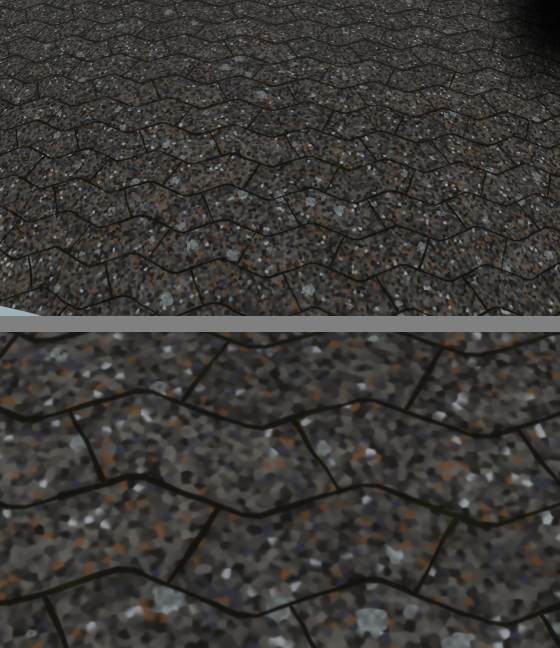
Top: the whole. Bottom: its middle third, enlarged.
Reproduce this texture procedurally as a WebGL 1 fragment shader.

```glsl
precision highp float;
// Worn zigzag concrete pavers in perspective, with exposed grit, lichen spots and dark joints.

uniform vec2 u_resolution;

#define ROW_COUNT_SCALE 35.32   // perspective spacing of the rows
#define HORIZON 1.338           // height of the vanishing line above the top edge
#define WAVE_HEIGHT 0.19        // zigzag amplitude, in rows
#define WAVE_PHASE 0.23         // crest position along a paver
#define JOINT_SLANT 0.2         // lean of the short joints
#define JOINT_WIDTH 0.0105      // half width, in paver lengths
#define GRIT_DENSITY 31.0       // stones per paver length
#define LICHEN_DENSITY 2.6      // lichen cells per paver length
#define LICHEN_CHANCE 0.62
#define JOINT_COLOR vec3(0.070, 0.067, 0.050)
#define MOSS_COLOR vec3(0.090, 0.105, 0.050)
#define LICHEN_COLOR vec3(0.47, 0.50, 0.51)

float hash(vec2 p) {
  vec3 q = fract(p.xyx * 0.1031);
  q += dot(q, q.yzx + 33.33);
  return fract((q.x + q.y) * q.z);
}

float noise(vec2 p) {
  vec2 i = floor(p);
  vec2 f = fract(p);
  f = f * f * (3.0 - 2.0 * f);
  return mix(mix(hash(i), hash(i + vec2(1.0, 0.0)), f.x),
             mix(hash(i + vec2(0.0, 1.0)), hash(i + 1.0), f.x), f.y);
}

vec2 jitter(vec2 cell) {
  return vec2(hash(cell + 17.3), hash(cell + 71.9));
}

vec3 stoneColor(vec2 cell) {
  float kind = hash(cell + 131.7);
  vec3 color = mix(0.09, 0.325, hash(cell + 41.2)) * vec3(1.03, 1.0, 0.95);
  color = mix(color, vec3(0.36, 0.245, 0.16), step(0.955, kind));
  color = mix(color, vec3(0.18, 0.185, 0.225), step(kind, 0.07));
  return mix(color, vec3(0.54, 0.56, 0.58), step(kind, 0.022));
}

// Softly blended stones scattered over a jittered grid
vec3 grit(vec2 p) {
  vec2 base = floor(p);
  vec3 sum = vec3(0.0);
  float total = 0.0;
  for (int j = -1; j <= 1; j++) {
    for (int i = -1; i <= 1; i++) {
      vec2 cell = base + vec2(float(i), float(j));
      vec2 d = p - cell - jitter(cell);
      float weight = exp(-4.5 * dot(d, d));
      sum += weight * stoneColor(cell);
      total += weight;
    }
  }
  return sum / total;
}

// Ragged pale spots of random size
float lichen(vec2 p) {
  vec2 base = floor(p);
  float ragged = noise(p * 13.0) - 0.5;
  float cover = 0.0;
  for (int j = -1; j <= 1; j++) {
    for (int i = -1; i <= 1; i++) {
      vec2 cell = base + vec2(float(i), float(j));
      float size = hash(cell + 203.1);
      float radius = mix(0.06, 0.19, size * size);
      float d = length(p - cell - jitter(cell + 9.0)) + 0.13 * ragged;
      float spot = 1.0 - smoothstep(radius - 0.05, radius + 0.03, d);
      cover = max(cover, spot * step(hash(cell + 57.0), LICHEN_CHANCE));
    }
  }
  return cover;
}

void main() {
  vec2 p = gl_FragCoord.xy / u_resolution.y;
  float aspect = u_resolution.x / u_resolution.y;
  float side = p.x - 0.521 * aspect;
  float depth = 1.0 - p.y;

  // Lens curvature and ground perspective
  depth -= 0.038 * side + (0.0605 - 0.121 * depth) * side * side;
  float pitch = 0.1806 + 0.135 * depth;
  float rowHeight = (depth + HORIZON) * (depth + HORIZON) / ROW_COUNT_SCALE;
  float along = (side + 0.155 * side * side * side) / pitch;
  float across = 25.6 - ROW_COUNT_SCALE / (depth + HORIZON);
  vec2 ground = vec2(along, across * 0.45) + 20.0;

  // Zigzag rows, offset by half a paver, with alternating slant
  vec2 wobble = vec2(noise(ground * 9.0), noise(ground * 9.0 + 40.0)) - 0.5;
  float wave = clamp(abs(fract(along - WAVE_PHASE) - 0.5) * 4.0 - 1.0, -0.85, 0.85) / 0.85;
  float v = across + WAVE_HEIGHT * wave + 0.03 * wobble.y;
  float row = floor(v + 0.5);
  float odd = mod(row, 2.0);
  float inRow = v - row;
  float u = along + 0.5 * odd - JOINT_SLANT * (1.0 - 2.0 * odd) * inRow + 0.012 * wobble.x;
  float jointDist = min((0.5 - abs(inRow)) * rowHeight * 0.9,
                        (0.5 - abs(fract(u) - 0.5)) * pitch);

  // Paver surface
  vec3 color = grit(ground * GRIT_DENSITY);
  color *= 0.95 + 0.20 * noise(ground * 5.0);
  color *= 0.96 + 0.10 * hash(vec2(floor(u), row) + 30.0);
  float speckle = 0.75 + 0.4 * noise(ground * 40.0);
  color = mix(color, LICHEN_COLOR * speckle, 0.8 * lichen(ground * LICHEN_DENSITY));

  // Joints of uneven width, mossy in places
  float halfWidth = JOINT_WIDTH * pitch * mix(0.5, 1.35, noise(ground * 6.0 + 11.0));
  float soft = max(0.0016, 0.8 / u_resolution.y);
  float joint = 1.0 - smoothstep(halfWidth - soft, halfWidth + soft, jointDist);
  float grime = exp(-jointDist / (0.025 * pitch));
  vec3 jointColor = mix(JOINT_COLOR, MOSS_COLOR, smoothstep(0.6, 0.9, noise(ground * 4.0 + 5.0)));
  color = mix(color * (1.0 - 0.22 * grime), jointColor, 0.9 * joint);

  // Cool sheen at the far side, dark far corner, pale curved edge at the near corner
  float sheen = smoothstep(0.5, 1.0, p.y);
  color = mix(color, vec3(0.255, 0.26, 0.265), 0.25 * sheen);
  vec2 corner = (p - vec2(aspect, 0.98)) / vec2(0.25, 0.34);
  color *= mix(0.08, 1.0, smoothstep(0.2, 1.1, length(corner)));
  float edge = 0.032 - 0.2 * p.x - 0.3 * p.x * p.x - p.y;
  color = mix(color, vec3(0.62, 0.70, 0.74), smoothstep(-0.003, 0.003, edge));
  gl_FragColor = vec4(color, 1.0);
}
```
